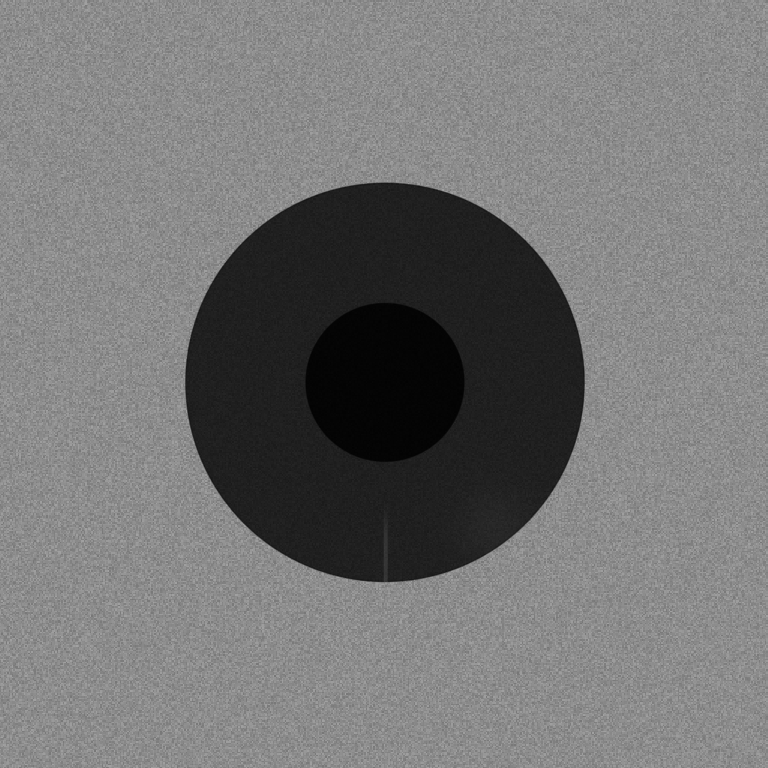
Reproduce this background procedurally as a three.js fragment shader.

```glsl
// Draws a dark disc with a black core and a faint seam on a grainy grey field.
varying vec2 vUv;

#define CENTER vec2(0.5013, 0.5021)
#define DISC_RADIUS 0.26
#define CORE_RADIUS 0.1035
#define EDGE 0.0012
#define GRAIN_CELLS 512.0
#define GRAIN_FIELD 0.17
#define GRAIN_DISC 0.045
#define GRAIN_CORE 0.014
#define FIELD_GREY 0.55
#define DISC_GREY 0.122
#define CORE_GREY 0.016

float hash(vec2 cell) {
  vec3 p = fract(vec3(cell.xyx) * 0.1031);
  p += dot(p, p.yzx + 33.33);
  return fract((p.x + p.y) * p.z);
}

// Centred grain: two hashes per cell give a soft bell of values
float grain(vec2 uv) {
  vec2 cell = floor(uv * GRAIN_CELLS);
  return 0.5 * (hash(cell) + hash(cell + 619.0)) - 0.5;
}

// Antialiased coverage of a shape from its signed distance
float coverage(float distance) {
  return 1.0 - smoothstep(-EDGE, EDGE, distance);
}

void main() {
  vec2 p = vUv - CENTER;
  float radius = length(p);
  float disc = coverage(radius - DISC_RADIUS);
  float core = coverage(radius - CORE_RADIUS);

  // Disc surface with a dim sheen at the lower right
  vec2 sheenOffset = p - vec2(0.142, -0.188);
  float sheen = 0.032 * exp(-dot(sheenOffset, sheenOffset) / 0.0022);
  float discGrey = DISC_GREY + sheen;

  // Thin seam that brightens towards the rim
  float seam = 1.0 - smoothstep(0.0015, 0.0036, abs(p.x - 0.001));
  seam *= 1.0 - smoothstep(-0.21, -0.152, p.y);
  discGrey += 0.085 * seam;

  // Slightly darker rim
  discGrey -= 0.035 * smoothstep(DISC_RADIUS - 0.003, DISC_RADIUS, radius);

  // Layers and their grain
  float grey = mix(mix(FIELD_GREY, discGrey, disc), CORE_GREY, core);
  float strength = mix(mix(GRAIN_FIELD, GRAIN_DISC, disc), GRAIN_CORE, core);
  grey += strength * grain(vUv);

  gl_FragColor = vec4(vec3(clamp(grey, 0.0, 1.0)), 1.0);
}
```
